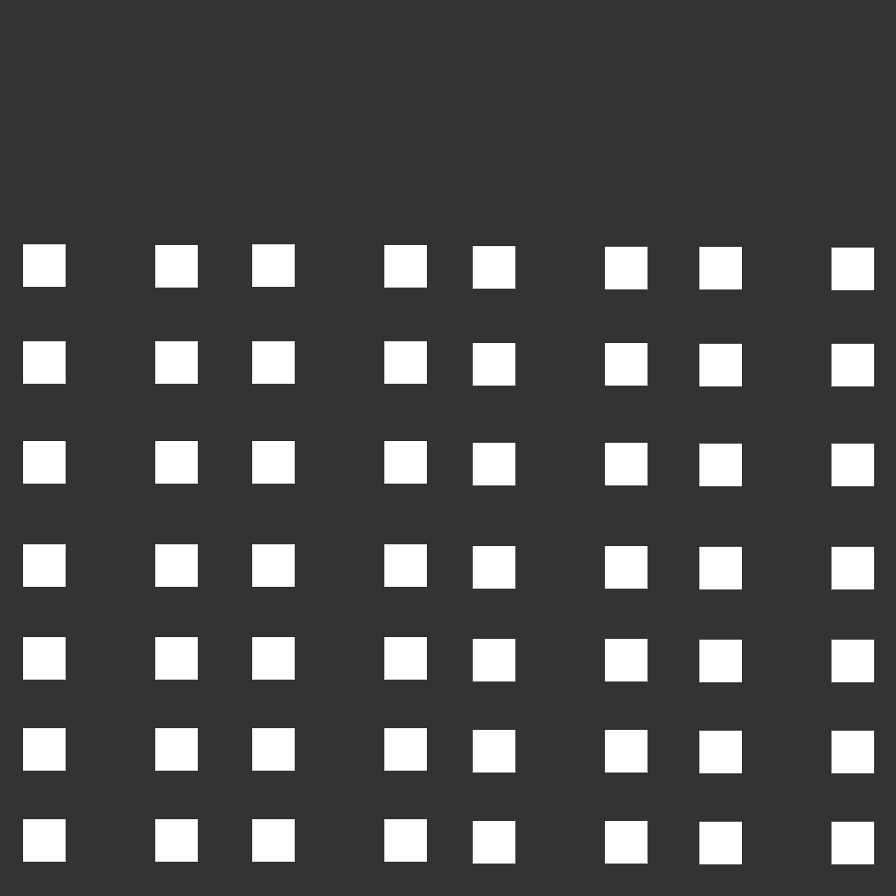
Write a WebGL 1 fragment shader that draws this pattern.

```glsl
precision highp float;

// White squares in four column pairs and seven rows on charcoal, with an empty top band.
// Rows and pairs have slightly uneven spacing, and the right-hand pairs sag a little.
// Each square is a box distance with a smooth edge and a hairline dark rim.

#define ROWS 7
#define PAIRS 4
#define HALF_SIDE 0.0238
#define PAIR_GAP 0.1475
#define FIRST_COLUMN 0.0495
#define PAIR_PITCH 0.2516
#define BOTTOM_ROW 0.0620
#define RIM_WIDTH 0.0011
#define GROUND_COLOR vec3(0.20)
#define SQUARE_COLOR vec3(1.0)
#define RIM_COLOR vec3(0.145)

uniform vec2 u_resolution;

float boxDistance(vec2 p, vec2 halfSize) {
  vec2 d = abs(p) - halfSize;
  return length(max(d, 0.0)) + min(max(d.x, d.y), 0.0);
}

// Distance from a row's centre to the one above it, widest near the middle
float rowGap(float row) {
  if (row < 1.5) return 0.1016;
  if (row < 2.5) return 0.1036;
  if (row < 3.5) return 0.1152;
  return row < 4.5 ? 0.1114 : 0.1082;
}

// Small sideways shift of the two inner pairs
float pairShift(float pair) {
  if (pair > 0.5 && pair < 1.5) return 0.0041;
  return pair > 1.5 && pair < 2.5 ? -0.0013 : 0.0;
}

// Downward offset of the pairs in the right half
float pairSag(float pair) {
  return pair < 1.5 ? 0.0 : (pair < 2.5 ? 0.0020 : 0.0029);
}

// Distance to the closest square of the grid
float gridDistance(vec2 p) {
  float nearest = 1.0;
  float rowY = BOTTOM_ROW;
  for (int j = 0; j < ROWS; j++) {
    float row = float(j);
    // The right square of each pair sits slightly lower in the top row
    float tilt = j == ROWS - 1 ? 0.0008 : 0.0;
    for (int i = 0; i < PAIRS; i++) {
      float pair = float(i);
      vec2 left = vec2(FIRST_COLUMN + pair * PAIR_PITCH + pairShift(pair),
                       rowY - pairSag(pair));
      vec2 right = left + vec2(PAIR_GAP, -tilt);
      nearest = min(nearest, boxDistance(p - left, vec2(HALF_SIDE)));
      nearest = min(nearest, boxDistance(p - right, vec2(HALF_SIDE)));
    }
    rowY += rowGap(row);
  }
  return nearest;
}

void main() {
  vec2 p = gl_FragCoord.xy / u_resolution;
  float pixel = 1.0 / min(u_resolution.x, u_resolution.y);
  float d = gridDistance(p);

  // Rim first, then the square over it
  float rim = clamp(0.5 + (RIM_WIDTH - d) / pixel, 0.0, 1.0);
  float fill = clamp(0.5 - d / pixel, 0.0, 1.0);
  vec3 color = mix(GROUND_COLOR, RIM_COLOR, rim);
  color = mix(color, SQUARE_COLOR, fill);

  gl_FragColor = vec4(color, 1.0);
}
```
